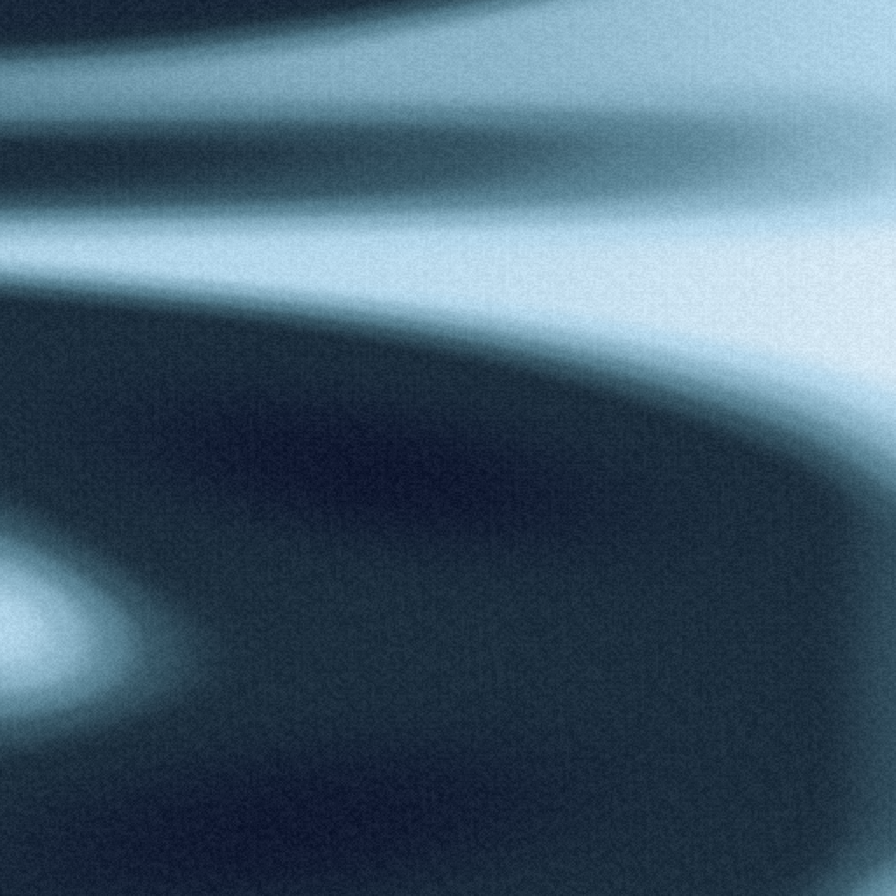
Give the GLSL for this background, as a WebGL 2 fragment shader.

```glsl
#version 300 es
precision highp float;
// Soft blurred light beams over a deep navy ground, with film grain.
// One scalar light field is summed from curved bands and Gaussian glows,
// then coloured through a navy-to-ice ramp.

uniform vec2 u_resolution;
out vec4 fragColor;

float hash(vec2 p) {
    return fract(sin(dot(p, vec2(127.1, 311.7))) * 43758.5453);
}

float valueNoise(vec2 p) {
    vec2 cell = floor(p), f = fract(p);
    f = f * f * (3.0 - 2.0 * f);
    float low = mix(hash(cell), hash(cell + vec2(1, 0)), f.x);
    float high = mix(hash(cell + vec2(0, 1)), hash(cell + vec2(1, 1)), f.x);
    return mix(low, high, f.y);
}

// Elliptical Gaussian whose long axis leans by a slope
float glow(vec2 p, vec2 centre, vec2 radius, float slope) {
    vec2 d = p - centre;
    d.y -= slope * d.x;
    d /= radius;
    return exp(-dot(d, d));
}

// Bright double band: two ridges with a dim valley between them
float beam(vec2 p) {
    float light = mix(mix(0.61, 0.87, p.x), mix(0.87, 0.99, p.x),
                      smoothstep(0.10, 0.28, p.y));
    float valley = abs(p.y - 0.193 + 0.015 * p.x) / (0.056 + 0.012 * p.x);
    return light - (0.53 - 0.41 * p.x * p.x) * exp(-valley * valley * valley);
}

// Dark ground with navy pools and glows at the sides
float ground(vec2 p) {
    float light = 0.21;
    light -= 0.18 * glow(p, vec2(0.41, 0.525), vec2(0.33, 0.095), 0.15);
    light -= 0.17 * glow(p, vec2(0.32, 0.925), vec2(0.38, 0.11), -0.12);
    light += 0.14 * smoothstep(0.88, 1.02, p.x);
    light += 0.36 * glow(p, vec2(1.03, 1.02), vec2(0.14, 0.065), -0.2);

    // Tapered light entering from the left
    float halfWidth = max(0.107 - 0.2 * p.x, 0.05);
    float across = abs(p.y - 0.70 - 0.16 * p.x) / halfWidth;
    light += 0.66 * exp(-p.x * p.x / 0.024 - pow(across, 2.4));
    return light;
}

vec3 ramp(float t) {
    vec3 c = mix(vec3(0.06, 0.09, 0.185), vec3(0.11, 0.18, 0.24), smoothstep(0.0, 0.2, t));
    c = mix(c, vec3(0.21, 0.33, 0.39), smoothstep(0.2, 0.4, t));
    c = mix(c, vec3(0.35, 0.51, 0.58), smoothstep(0.38, 0.56, t));
    c = mix(c, vec3(0.54, 0.70, 0.78), smoothstep(0.54, 0.75, t));
    c = mix(c, vec3(0.70, 0.84, 0.92), smoothstep(0.73, 0.90, t));
    return mix(c, vec3(0.86, 0.92, 0.96), smoothstep(0.89, 1.02, t));
}

void main() {
    vec2 uv = gl_FragCoord.xy / u_resolution;
    vec2 p = vec2(uv.x, 1.0 - uv.y); // depth measured down from the top
    float x = p.x;

    // Curved borders of the beam, softer toward the right
    float topEdge = 0.060 - 0.03 * x - 0.16 * x * x;
    float lowEdge = 0.312 + 0.085 * x + 0.11 * x * x * x;
    float topSoft = 0.032 + 0.02 * x;
    float lowSoft = 0.032 + 0.012 * x + 0.06 * x * x * x;

    float light = mix(0.13, beam(p), smoothstep(topEdge - topSoft, topEdge + topSoft, p.y));
    light = mix(light, ground(p), smoothstep(lowEdge - lowSoft, lowEdge + lowSoft, p.y));

    // Film grain: soft clumps plus fine speckle
    float grain = valueNoise(uv * 300.0) + hash(floor(uv * 512.0)) - 1.0;
    vec3 colour = ramp(light) + grain * 0.045;
    fragColor = vec4(clamp(colour, 0.0, 1.0), 1.0);
}
```
